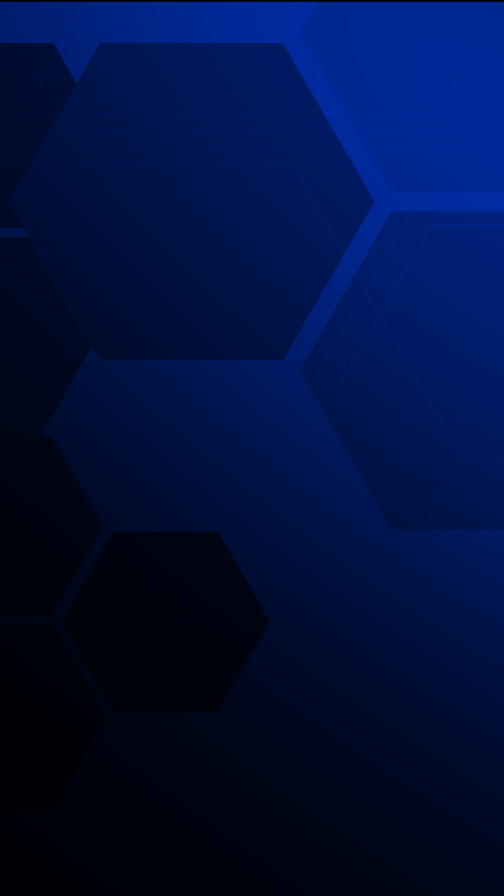
Give the GLSL for this background, as a WebGL 1 fragment shader.

```glsl
precision highp float;
// Dark blue backdrop of overlapping flat-topped hexagons lit from the upper right.
// A skewed Gaussian glow sets the light; each hexagon dims it, and thin
// technical lines brighten it. The canvas is a grid of 9 by 16 units.

uniform vec2 u_resolution;

const vec2 GRID = vec2(9.0, 16.0);
const vec2 GLOW_CENTER = vec2(8.96, 13.92);
const vec3 GLOW_FALLOFF = vec3(0.0076, 0.0099, 0.012); // x, y and cross terms
const float GLOW_PEAK = 0.64;
const vec3 BLUE_TINT = vec3(0.0, 0.27, 1.0);
const vec3 SHADOW_COLOR = vec3(0.0, 0.0, 0.012);
const float LINE_WIDTH = 0.025;
const float LINE_GAIN = 0.12;
const float TOP_BORDER = 0.03;

float pixelSize;

float coverage(float dist) {
  return 1.0 - smoothstep(-0.5 * pixelSize, 0.5 * pixelSize, dist);
}

float hexagonMask(vec2 p, vec2 center, float apothem) {
  vec2 q = abs(p - center);
  return coverage(max(q.y, dot(q, vec2(0.8660, 0.5))) - apothem);
}

float lineMask(vec2 p, vec2 a, vec2 b) {
  vec2 ab = b - a;
  float t = clamp(dot(p - a, ab) / dot(ab, ab), 0.0, 1.0);
  return coverage(length(p - a - t * ab) - 0.5 * LINE_WIDTH);
}

float glow(vec2 p) {
  vec2 d = GLOW_CENTER - p;
  return GLOW_PEAK * exp(-dot(GLOW_FALLOFF, vec3(d * d, d.x * d.y)));
}

// Light kept by the hexagons, later ones covering earlier ones
float hexagonShade(vec2 p) {
  float shade = 1.0;
  shade = mix(shade, 0.45, hexagonMask(p, vec2(0.0, 13.58), 1.65));
  shade = mix(shade, 0.52, hexagonMask(p, vec2(-0.62, 9.81), 1.96));
  shade = mix(shade, 0.42, hexagonMask(p, vec2(0.0, 6.60), 1.60));
  shade = mix(shade, 0.40, hexagonMask(p, vec2(0.0, 3.21), 1.65));
  shade = mix(shade, 0.34, hexagonMask(p, vec2(2.96, 4.89), 1.615));
  shade = mix(shade, 0.90, hexagonMask(p, vec2(8.63, 15.41), 2.85));
  shade = mix(shade, 0.76, hexagonMask(p, vec2(8.63, 9.385), 2.84));
  shade = mix(shade, 0.63, hexagonMask(p, vec2(3.42, 12.40), 2.83));
  return shade;
}

float technicalLines(vec2 p) {
  // Long bent trace
  float lines = lineMask(p, vec2(0.0, 13.08), vec2(5.21, 13.08));
  lines += lineMask(p, vec2(5.21, 13.08), vec2(8.23, 7.87));
  lines += lineMask(p, vec2(8.23, 7.87), vec2(7.60, 6.62));

  // Outlines inside the right-hand hexagons
  lines += lineMask(p, vec2(5.40, 15.40), vec2(7.10, 12.56));
  lines += lineMask(p, vec2(9.0, 11.98), vec2(7.71, 11.98));
  lines += lineMask(p, vec2(7.71, 11.98), vec2(5.85, 8.75));
  lines += 0.6 * lineMask(p, vec2(7.33, 12.19), vec2(5.65, 9.25));
  lines += 0.5 * lineMask(p, vec2(9.0, 7.87), vec2(8.35, 6.62));

  // Parallel horizontal and slanted runs
  float rightHexagon = hexagonMask(p, vec2(8.63, 9.385), 2.84);
  float smallHexagon = hexagonMask(p, vec2(2.96, 4.89), 1.615);
  for (int i = 0; i < 3; i++) {
    float k = float(i);
    float upperY = 13.96 - 0.28 * k;
    float rightY = 8.54 - 0.8 * k;
    float smallY = 5.94 - 0.49 * k;
    float crossY = 15.55 - 2.97 * k;
    lines += 0.55 * lineMask(p, vec2(0.0, upperY), vec2(9.0, upperY));
    lines += 0.5 * rightHexagon * lineMask(p, vec2(5.0, rightY), vec2(9.0, rightY));
    lines += 0.5 * smallHexagon * lineMask(p, vec2(1.0, smallY), vec2(5.0, smallY));
    lines += 0.3 * lineMask(p, vec2(0.2, crossY), vec2(5.5, crossY));
    lines += 0.5 * lineMask(p, vec2(0.94 + 0.2 * k, 15.23), vec2(0.0, 13.6 - 0.35 * k));
  }

  // Small plus sign and ring
  vec2 plusCenter = vec2(0.75, 14.67);
  lines += lineMask(p, plusCenter - vec2(0.2, 0.0), plusCenter + vec2(0.2, 0.0));
  lines += lineMask(p, plusCenter - vec2(0.0, 0.2), plusCenter + vec2(0.0, 0.2));
  float ringDistance = abs(length(p - vec2(0.2, 13.46)) - 0.25);
  lines += 0.4 * coverage(ringDistance - 0.5 * LINE_WIDTH);
  return min(lines, 1.0);
}

void main() {
  vec2 p = gl_FragCoord.xy / u_resolution * GRID;
  pixelSize = GRID.y / u_resolution.y;

  float light = glow(p) * (hexagonShade(p) + LINE_GAIN * technicalLines(p));
  vec3 color = SHADOW_COLOR + BLUE_TINT * light;
  color *= coverage(p.y - GRID.y + TOP_BORDER);
  gl_FragColor = vec4(color, 1.0);
}
```
